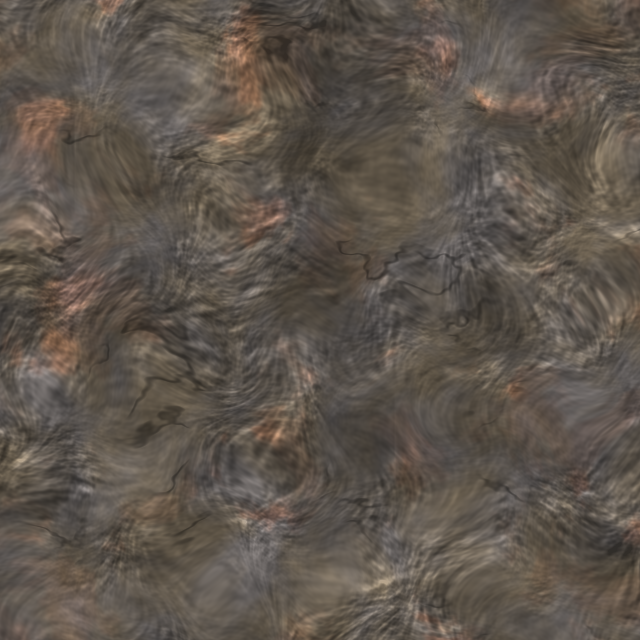
Reproduce this texture procedurally as a three.js fragment shader.

```glsl
varying vec2 vUv;

// Colours
const vec3 STONE = vec3(0.362, 0.328, 0.304);
const vec3 COOL_TINT = vec3(0.95, 1.0, 1.06);
const vec3 OLIVE_TINT = vec3(1.02, 1.01, 0.91);
const vec3 RUST_TINT = vec3(1.17, 0.96, 0.87);

// Feature sizes, in features per canvas width
const float CLOUD_SCALE = 5.0;
const float PATCH_SCALE = 6.5;
const float CRAG_SCALE = 20.0;
const float FIBRE_SCALE = 85.0;
const float CREVICE_SCALE = 9.0;

// Strengths, in units of tone
const float CONTRAST = 0.21;
const float CLOUD_GAIN = 0.55;
const float PATCH_GAIN = 1.0;
const float CRAG_GAIN = 0.42;
const float RELIEF_GAIN = 0.55;
const float FIBRE_GAIN = 0.55;
const float CREVICE_GAIN = 1.7;
const float SEAM_GAIN = 0.4;

// Fibre flow and lighting
const float FLOW_ANGLE = 1.0;
const float FLOW_SWING = 0.8;
const float FIBRE_STEP = 0.0035;
const int FIBRE_TAPS = 4;
const vec2 LIGHT_OFFSET = vec2(-0.003, 0.005);
const vec2 SEAM_ORIGIN = vec2(0.115, 0.77);

vec2 hash2(vec2 p) {
  vec3 q = fract(p.xyx * vec3(0.1031, 0.1030, 0.0973));
  q += dot(q, q.yzx + 33.33);
  return fract((q.xx + q.yz) * q.zy);
}

float corner(vec2 cell, vec2 offset) {
  vec2 gradient = normalize(hash2(cell + 57.0) - 0.4999);
  return dot(gradient, offset);
}

// Gradient noise scaled to a spread of about one
float noise(vec2 p) {
  vec2 i = floor(p), f = fract(p);
  vec2 u = f * f * f * (f * (f * 6.0 - 15.0) + 10.0);
  vec2 e = vec2(1.0, 0.0);
  float low = mix(corner(i, f), corner(i + e, f - e), u.x);
  float high = mix(corner(i + e.yx, f - e.yx), corner(i + e.xx, f - e.xx), u.x);
  return 4.5 * mix(low, high, u.y);
}

float fbm(vec2 p, int octaves, float gain) {
  float sum = 0.0, power = 0.0, amp = 1.0;
  for (int i = 0; i < 6; i++) {
    if (i >= octaves) break;
    sum += amp * noise(p);
    power += amp * amp;
    amp *= gain;
    p = mat2(1.6, 1.2, -1.2, 1.6) * p + 17.3;
  }
  return sum * inversesqrt(power);
}

// Fine strands: noise smeared along a wandering direction
float fibres(vec2 p) {
  float angle = FLOW_ANGLE + FLOW_SWING * noise(p * 4.0 + 31.0);
  vec2 along = FIBRE_STEP * vec2(cos(angle), sin(angle));
  float sum = 0.0;
  for (int i = -FIBRE_TAPS; i <= FIBRE_TAPS; i++) {
    vec2 q = p + along * float(i);
    sum += noise(q * FIBRE_SCALE) + 0.7 * noise(q * FIBRE_SCALE * 1.9 + 9.0);
  }
  return 1.6 * sum / float(2 * FIBRE_TAPS + 1);
}

float cragHeight(vec2 p) {
  return fbm(p * CRAG_SCALE * vec2(0.9, 1.15), 4, 0.62);
}

// Thin dark cracks that open only here and there
float crevices(vec2 p) {
  float line = abs(fbm(p * CREVICE_SCALE * vec2(0.8, 1.3) + 71.0, 4, 0.5));
  float opening = smoothstep(0.5, 1.7, fbm(p * 6.0 + 43.0, 2, 0.5));
  return opening * (1.0 - smoothstep(0.0, 0.35, line));
}

// Faint upright edges on a half-drop repeat, fading to the right
float seams(vec2 p) {
  float column = (p.x - SEAM_ORIGIN.x) * 2.0;
  float dx = fract(column) * 0.5;
  float dy = fract(p.y + 0.5 * floor(column)) - SEAM_ORIGIN.y;
  float span = 1.0 - smoothstep(0.05, 0.15, abs(dy));
  return span * smoothstep(0.0, 0.003, dx) * exp(-dx * 14.0);
}

void main() {
  vec2 bend = vec2(noise(vUv * 7.0 + 3.0), noise(vUv * 7.0 + 23.0));
  vec2 p = vUv + 0.012 * bend;

  // Light and dark masses
  float cloud = fbm(p * CLOUD_SCALE + 5.0, 4, 0.55);
  float patchField = fbm(p * PATCH_SCALE + 87.0, 4, 0.5);
  float pale = smoothstep(0.6, 2.1, patchField);
  float rough = smoothstep(-1.0, 1.2, fbm(p * 4.5 + 61.0, 3, 0.5) + 0.8 * patchField);

  // Surface detail, crisp on rough stone and soft elsewhere
  float crag = cragHeight(p);
  float relief = crag - cragHeight(p + LIGHT_OFFSET);
  float tone = CLOUD_GAIN * cloud + PATCH_GAIN * (pale - 0.1);
  tone += mix(0.35, 1.0, rough) * (CRAG_GAIN * crag + RELIEF_GAIN * relief);
  tone += mix(0.45, 1.0, rough) * FIBRE_GAIN * fibres(p);
  tone += SEAM_GAIN * seams(vUv) - CREVICE_GAIN * crevices(p);

  // Mineral tints
  float hue = 0.5 + 0.3 * fbm(p * 6.0 + 113.0, 4, 0.6);
  float rust = smoothstep(0.3, 1.6, fbm(p * 5.0 + 139.0, 5, 0.6) + 0.35 * patchField);
  vec3 tint = mix(COOL_TINT, OLIVE_TINT, clamp(hue, 0.0, 1.0));
  tint *= mix(vec3(1.0), RUST_TINT, rust * (0.3 + 0.6 * pale));

  gl_FragColor = vec4(STONE * tint * exp(CONTRAST * clamp(tone, -3.0, 3.2)), 1.0);
}
```
